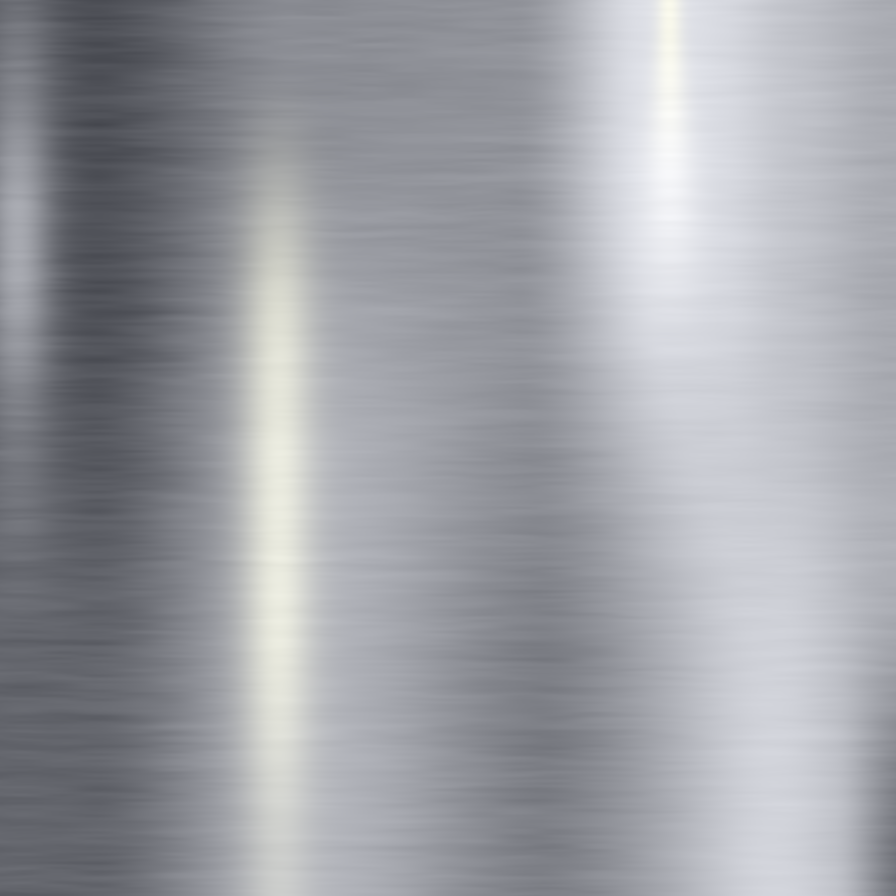
A WebGL 1 fragment shader for this texture:

```glsl
precision highp float;
// Brushed steel sheet with soft vertical reflections and fine horizontal grain.
uniform vec2 u_resolution;

const float RIM_X = 0.020;
const float WARM_X = 0.309;
const float WHITE_X = 0.747;
const vec3 COOL_TINT = vec3(-0.008, 0.0, 0.027);
const vec3 WARM_TINT = vec3(0.012, 0.008, -0.052);
const vec2 GRAIN_SCALE = vec2(13.0, 190.0);
const float GRAIN_DARK = 0.085;
const float GRAIN_LIGHT = 0.035;

float hash(vec2 p) {
  vec3 q = fract(vec3(p.xyx) * 0.1031);
  q += dot(q, q.yzx + 33.33);
  return fract((q.x + q.y) * q.z);
}

float noise(vec2 p) {
  vec2 cell = floor(p);
  vec2 f = fract(p);
  f = f * f * (3.0 - 2.0 * f);
  float low = mix(hash(cell), hash(cell + vec2(1.0, 0.0)), f.x);
  float high = mix(hash(cell + vec2(0.0, 1.0)), hash(cell + vec2(1.0, 1.0)), f.x);
  return mix(low, high, f.y);
}

float bell(float x, float center, float width) {
  float d = (x - center) / width;
  return exp(-d * d);
}

// Broad dark and light bands, before any highlight; t runs downward.
float bandTone(float x, float t) {
  float dark = mix(0.31, 0.395, smoothstep(0.3, 0.75, t));
  float middle = mix(0.55, 0.70, smoothstep(0.05, 0.55, t));
  float valley = mix(0.575, 0.49, smoothstep(0.3, 0.85, t));
  float bright = mix(0.83, 0.80, smoothstep(0.2, 0.6, t));

  float tone = mix(dark, middle, smoothstep(0.10, 0.33, x));
  tone = mix(tone, valley, smoothstep(0.36, 0.62, x));

  // The bright band leans to the right and softens as it descends.
  float lean = smoothstep(0.2, 0.85, t);
  float edge = mix(0.642, 0.73, lean);
  float soft = mix(0.07, 0.135, lean);
  tone = mix(tone, bright, smoothstep(edge - soft, edge + soft, x));
  tone += 0.03 * bell(x, 0.86, 0.07) * smoothstep(0.5, 0.85, t);

  // Falloff towards the right border.
  tone -= 0.06 * smoothstep(0.81, 0.89, x) * (1.0 - smoothstep(0.3, 0.7, t));
  tone -= 0.10 * smoothstep(0.87, 1.0, x);
  tone -= 0.28 * smoothstep(0.93, 1.02, x) * smoothstep(0.6, 1.0, t);
  return tone;
}

// Long fibres: stretched noise at doubling densities, slightly wavy.
float brushedGrain(vec2 p) {
  p.y += 0.0025 * (noise(p * vec2(18.0, 45.0)) - 0.5);
  float sum = 0.0;
  float weight = 0.5;
  vec2 scale = GRAIN_SCALE * vec2(0.5, 0.5);
  for (int i = 0; i < 3; i++) {
    sum += weight * (noise(p * scale + float(i) * 37.7) - 0.5);
    scale *= vec2(1.9, 1.8);
    weight *= 0.8;
  }
  return sum;
}

void main() {
  vec2 uv = gl_FragCoord.xy / u_resolution;
  float x = uv.x;
  float t = 1.0 - uv.y;
  float tone = bandTone(x, t);

  // Cool rim reflection on the left.
  tone += 0.11 * bell(x, RIM_X, 0.045) * (1.0 - smoothstep(0.4, 0.8, t));
  tone += 0.25 * bell(x, RIM_X, 0.038) * bell(t, 0.27, 0.17);

  // Tall warm streak.
  float warmLength = smoothstep(0.05, 0.38, t) * (1.0 - 0.55 * smoothstep(0.68, 1.0, t));
  float warm = bell(x, WARM_X, 0.041) * warmLength;
  tone += 0.22 * warm;

  // White streak entering from above, narrow and tinted at the top.
  float glow = bell(x, WHITE_X, 0.065) * (1.0 - smoothstep(0.2, 0.55, t));
  float coreWidth = mix(0.014, 0.034, smoothstep(0.0, 0.3, t));
  float core = bell(x, WHITE_X, coreWidth) * (1.0 - smoothstep(0.15, 0.42, t));
  tone += 0.06 * glow + 0.08 * core;

  float grainAmount = mix(GRAIN_DARK, GRAIN_LIGHT, smoothstep(0.35, 0.8, tone));
  tone += brushedGrain(uv) * grainAmount;

  float topWarmth = core * (1.0 - smoothstep(0.0, 0.22, t));
  float whiteness = core * 0.65;
  vec3 color = vec3(tone) + COOL_TINT * (1.0 - whiteness);
  color += WARM_TINT * clamp(warm * 1.25 + topWarmth, 0.0, 1.2);
  gl_FragColor = vec4(clamp(color, 0.0, 1.0), 1.0);
}
```
